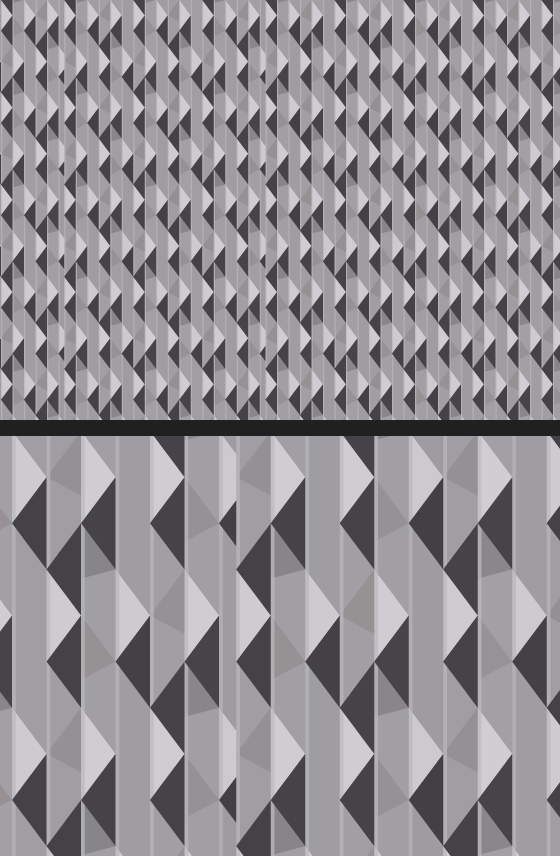
Top: the whole. Bottom: its middle third, enlarged.
Reproduce this pattern procedurally as a Shadertoy shader.

```glsl
// Layout, in units of the canvas height
const float FACET_WIDTH = 0.02738;
const float FACET_HEIGHT = 0.0732;
const float FIRST_SEAM = 0.1528;
const float SECOND_SEAM = 0.6319;
const float STRIP_WIDTH = 0.11;    // fraction of a column
const float REPEAT = 3.0;          // vertical repeat, in facet heights
const float TONE_VARIATION = 0.006;
const int SAMPLES = 4;             // per axis, for smooth edges

// Palette
const vec3 MID_GREY = vec3(0.63, 0.62, 0.64);
const vec3 LIGHT_GREY = vec3(0.81, 0.80, 0.82);
const vec3 DARK_GREY = vec3(0.27, 0.26, 0.28);
const vec3 STRIP_GREY = vec3(0.71, 0.71, 0.73);
const vec3 WARM_GREY = vec3(0.585, 0.565, 0.575);
const vec3 SHADE_GREY = vec3(0.53, 0.52, 0.54);

// Triangle narrowing to a point where spread is zero
bool inFacet(float y, float center, float spread, float above, float below) {
    float offset = mod(y - center + 0.5 * REPEAT, REPEAT) - 0.5 * REPEAT;
    return offset > -above * spread && offset < below * spread;
}

// Start of the panel that holds x; each seam restarts the columns
float panelStart(float x) {
    float panelWidth = SECOND_SEAM - FIRST_SEAM;
    if (x < FIRST_SEAM) return FIRST_SEAM - panelWidth;
    return x < SECOND_SEAM ? FIRST_SEAM : SECOND_SEAM;
}

vec3 facetColor(vec2 p) {
    float across = (p.x - panelStart(p.x)) / FACET_WIDTH;
    float column = floor(across);
    float s = across - column;
    float kind = mod(column, 3.0);

    // Odd columns slide by half a repeat
    float y = (1.0 - p.y) / FACET_HEIGHT + 0.5 * REPEAT * mod(column, 2.0);

    vec3 color = MID_GREY;
    float strip = 1.0 - step(STRIP_WIDTH, s);

    // Soft warm facets
    if (kind == 0.0 && inFacet(y, 2.0, s, 0.5, 0.2)) color = WARM_GREY;
    if (kind == 1.0) {
        if (inFacet(y, 2.5, 1.0 - s, 0.5, 0.2)) color = WARM_GREY;
        if (inFacet(y, 1.5, 1.0 - s, 0.5, 0.1)) color = SHADE_GREY;
    }
    color = mix(color, STRIP_GREY, strip * 0.8);

    // Lit and shadowed facets
    if (inFacet(y, 0.5, 1.0 - s, 0.5, 0.5)) {
        color = mix(LIGHT_GREY, STRIP_GREY, strip * 0.6);
    }
    bool shadow = inFacet(y, 1.0, s, 0.5, 0.5);
    bool extraShadow = kind == 0.0 && inFacet(y, 0.0, s, 0.5, 0.5);
    if (shadow || extraShadow) color = DARK_GREY;

    // Slight tone change between columns
    float tone = sin(column * 2.1) + 0.5 * sin(column * 4.7);
    return color + TONE_VARIATION * tone;
}

void mainImage(out vec4 fragColor, in vec2 fragCoord) {
    vec3 sum = vec3(0.0);
    for (int i = 0; i < SAMPLES; i++) {
        for (int j = 0; j < SAMPLES; j++) {
            vec2 jitter = (vec2(i, j) + 0.5) / float(SAMPLES) - 0.5;
            sum += facetColor((fragCoord + jitter) / iResolution.y);
        }
    }
    fragColor = vec4(sum / float(SAMPLES * SAMPLES), 1.0);
}
```
